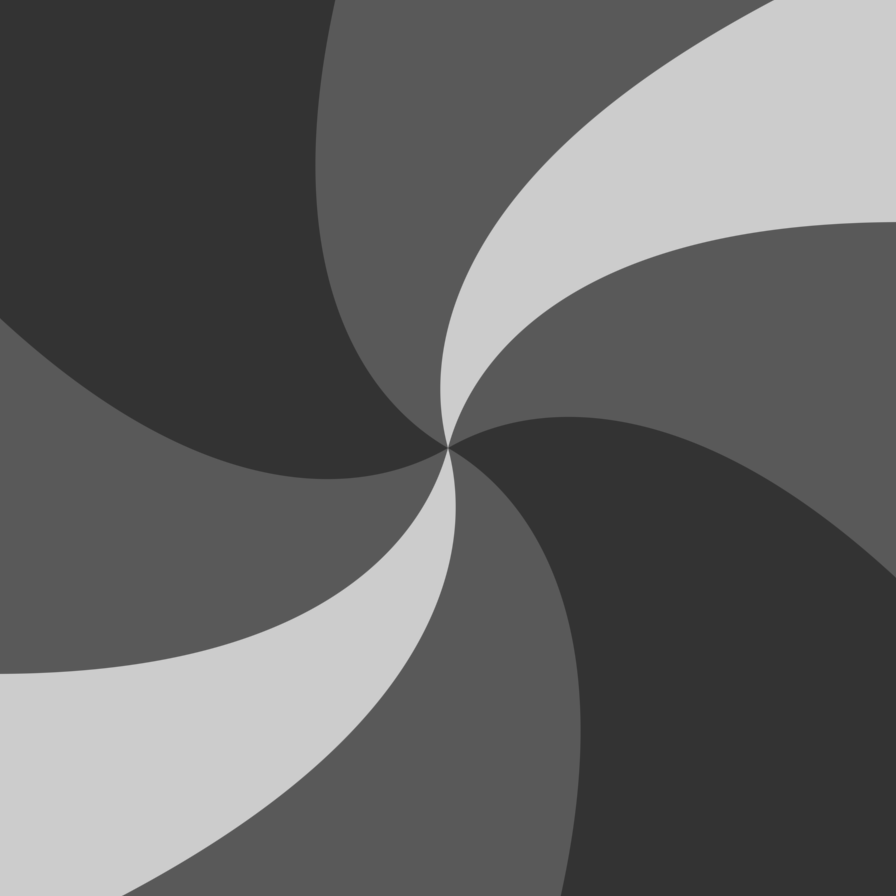
A three.js fragment shader for this background:

```glsl
varying vec2 vUv;

const float PI = 3.14159265;
const vec3 MID_GREY = vec3(0.35);
const vec3 DARK_GREY = vec3(0.20);
const vec3 LIGHT_GREY = vec3(0.80);
const float EDGE_SOFTNESS = 0.001;

// Polar angle, bent further the farther it lies from the centre
float swirlAngle(vec2 p, float bendRadius) {
  return atan(p.y, p.x) + atan(length(p) / bendRadius);
}

// Canvas distance covered per radian, measured across a swirled edge
float arcScale(float radius, float bendRadius) {
  float bendRate = bendRadius / (bendRadius * bendRadius + radius * radius);
  float slant = radius * bendRate;
  return radius / sqrt(1.0 + slant * slant);
}

// Coverage of two opposite arms centred on an axis
float armPair(float angle, float axis, float halfWidth, float scale, float softness) {
  float fromAxis = abs(mod(angle - axis + 0.5 * PI, PI) - 0.5 * PI);
  return smoothstep(-softness, softness, (halfWidth - fromAxis) * scale);
}

void main() {
  vec2 p = vUv - 0.5;
  float bendRadius = 0.5;
  float angle = swirlAngle(p, bendRadius);
  float scale = arcScale(length(p), bendRadius);

  // Wide dark arms and narrow light arms over the mid grey
  float darkArms = armPair(angle, 0.0, PI / 6.0, scale, EDGE_SOFTNESS);
  float lightArms = armPair(angle, 0.5 * PI, PI / 12.0, scale, EDGE_SOFTNESS);

  vec3 color = mix(MID_GREY, DARK_GREY, darkArms);
  color = mix(color, LIGHT_GREY, lightArms);
  gl_FragColor = vec4(color, 1.0);
}
```
